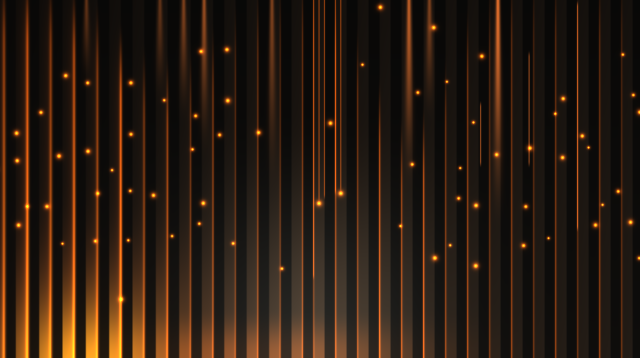
Reproduce this background procedurally as a WebGL 1 fragment shader.

```glsl
precision highp float;

uniform vec2 u_resolution;

const vec3 GAP = vec3(0.05, 0.046, 0.041);
const vec3 PANEL = vec3(0.115, 0.092, 0.072);
const vec3 BROWN = vec3(0.5, 0.23, 0.075);
const vec3 ORANGE = vec3(0.92, 0.35, 0.03);
const vec3 YELLOW = vec3(1.0, 0.64, 0.08);

float hash(vec2 p) {
  vec3 q = fract(p.xyx * 0.1031);
  q += dot(q, q.yzx + 33.33);
  return fract((q.x + q.y) * q.z);
}

float bump(float x, float center, float width) {
  float t = (x - center) / width;
  return exp(-t * t);
}

// Pleat number: whole values are panel centers, slightly narrower to the right
float pleatCoord(float x) {
  float left = (x + 0.0026) / 0.03646;
  float middle = 8.0 + (x - 0.2891) / 0.03503;
  float right = 13.0 + (x - 0.4642) / 0.03438;
  return max(left, max(middle, right));
}

// Panel surfaces with a grey floor light and a fire at the lower left
vec3 pleats(float x, float depth, float offset, float aa) {
  float mask = 1.0 - smoothstep(0.25 - aa, 0.25 + aa, abs(offset));
  float shade = 0.8 + 0.25 * smoothstep(0.0, 0.5, x) + 0.2 * offset;
  vec3 color = mix(GAP, PANEL * shade, mask) * mix(0.65, 1.1, depth);
  float floorLight = bump(x, 0.49, 0.19) * smoothstep(0.3, 1.0, depth);
  color += floorLight * mix(vec3(0.1, 0.103, 0.097), vec3(0.19, 0.168, 0.14), mask);
  float fire = bump(x, 0.13, 0.17) * pow(smoothstep(0.4, 1.04, depth), 2.0);
  vec3 flame = mix(BROWN, YELLOW, fire * fire);
  color += flame * fire * mix(0.06, 0.9, mask);
  float hem = smoothstep(0.86, 1.0, depth) * bump(x, 0.42, 0.22);
  return color + ORANGE * hem * mix(0.08, 0.32, mask);
}

// Lit panel rim: soft and hot at the left, thin at the right
vec3 rim(float index, float offset, float x, float depth, float aa) {
  float side = index < 13.5 ? 1.0 : -1.0;
  float inward = 0.25 - offset * side;
  float heat = 1.0 - smoothstep(0.0, 0.42, x);
  float start = 0.24 * bump(index, 7.0, 3.0) + 0.42 * bump(index, 18.3, 2.3);
  float reach = smoothstep(start - 0.1, start + 0.13, depth);
  float vary = 0.82 - 0.15 * cos(3.14159 * index) + 0.4 * bump(index, 5.0, 0.6);
  float power = 0.42 + 0.4 * heat + 0.35 * bump(index, 18.0, 2.5);
  power *= reach * vary * mix(0.55, 1.1, depth);
  float core = bump(inward, 0.0, 0.019 + 0.035 * heat + aa * 0.5);
  float width = inward > 0.0 ? 0.05 + 0.11 * heat : 0.035;
  float halo = exp(-abs(inward) / width) * mix(0.2, 0.5, heat);
  vec3 hot = mix(ORANGE, YELLOW, 0.4 * heat * depth);
  return (hot * core + ORANGE * vec3(1.0, 0.8, 0.5) * halo) * power;
}

// Overhead light that widens and fades as it falls
vec3 beam(float x, float depth, float center, float reach, float power) {
  float width = mix(0.003, 0.008, depth / reach);
  float fade = 1.0 - smoothstep(0.0, reach, depth);
  return BROWN * bump(x, center, width) * fade * power;
}

// Glowing ember with a small bright heart
vec3 ember(vec2 delta, float size, float power) {
  float r = length(delta) / size;
  vec3 glow = ORANGE * 0.7 * exp(-r * r * 0.3) + ORANGE * 0.2 * exp(-r * 0.7);
  return (glow + YELLOW * exp(-r * r * 1.3)) * power;
}

// Scattered embers, one jittered point per occupied cell
vec3 embers(vec2 p, float aspect) {
  vec3 color = vec3(0.0);
  vec2 base = floor(p * 10.0);
  for (int j = -1; j <= 1; j++) {
    for (int i = -1; i <= 1; i++) {
      vec2 cell = base + vec2(float(i), float(j));
      vec2 jitter = vec2(hash(cell + 17.0), hash(cell + 53.0));
      vec2 spot = (cell + 0.1 + 0.8 * jitter) / 10.0;
      float density = 0.72 * smoothstep(0.0, 0.25, spot.y);
      density *= 1.0 - smoothstep(0.6, 0.95, spot.y);
      density *= 1.0 - 0.5 * bump(spot.x / aspect, 0.48, 0.12);
      float present = step(hash(cell + 91.0), density);
      float size = mix(0.0026, 0.005, hash(cell + 29.0));
      color += ember(p - spot, size, present);
    }
  }
  return color;
}

// Fine vertical filament between two depths
float thread(vec2 p, float x, float start, float end, float width) {
  float span = smoothstep(start - 0.02, start, p.y) - smoothstep(end - 0.02, end, p.y);
  return bump(p.x, x, width) * span;
}

// Hanging threads: a tight group, some tipped by an ember, and a sparse trio
vec3 threads(vec2 p, float aspect, float width) {
  vec3 color = vec3(0.0);
  for (int i = 0; i < 6; i++) {
    float n = float(i);
    float x = (0.49 + 0.0085 * n) * aspect;
    float end = 0.575 - 0.007 * n + 0.21 * (1.0 - step(0.5, n));
    float shown = step(0.5, abs(n - 3.0));
    float tipped = 1.0 - step(0.5, abs(mod(n, 4.0) - 1.0));
    color += ORANGE * thread(p, x, 0.0, end, width) * shown * 0.5;
    color += ember(p - vec2(x, end), 0.0052, tipped);
  }
  for (int i = 0; i < 3; i++) {
    float n = float(i);
    float end = 0.47 + 0.09 * n * (n - 1.0);
    color += BROWN * thread(p, (0.751 + 0.0757 * n) * aspect, 0.3 - 0.14 * n, end, width);
  }
  return color;
}

void main() {
  vec2 uv = gl_FragCoord.xy / u_resolution;
  float aspect = u_resolution.x / u_resolution.y;
  float depth = 1.0 - uv.y;
  vec2 p = vec2(uv.x * aspect, depth);
  float pleat = pleatCoord(uv.x);
  float index = floor(pleat + 0.5);
  float offset = pleat - index;
  float aa = 29.0 / u_resolution.x;

  vec3 color = pleats(uv.x, depth, offset, aa);
  color += rim(index, offset, uv.x, depth, aa);
  color += beam(uv.x, depth, 0.135, 0.25, 0.6);
  color += beam(uv.x, depth, 0.25, 0.3, 0.6);
  color += beam(uv.x, depth, 0.287, 0.35, 0.8);
  color += beam(uv.x, depth, 0.319, 0.45, 1.0);
  color += beam(uv.x, depth, 0.425, 0.55, 0.8);
  color += beam(uv.x, depth, 0.639, 0.55, 1.3);
  color += beam(uv.x, depth, 0.671, 0.35, 0.8);
  color += beam(uv.x, depth, 0.778, 0.65, 1.6);
  color += threads(p, aspect, max(0.0015, 0.7 / u_resolution.y));
  color += embers(p, aspect);
  gl_FragColor = vec4(min(color, 1.0), 1.0);
}
```
